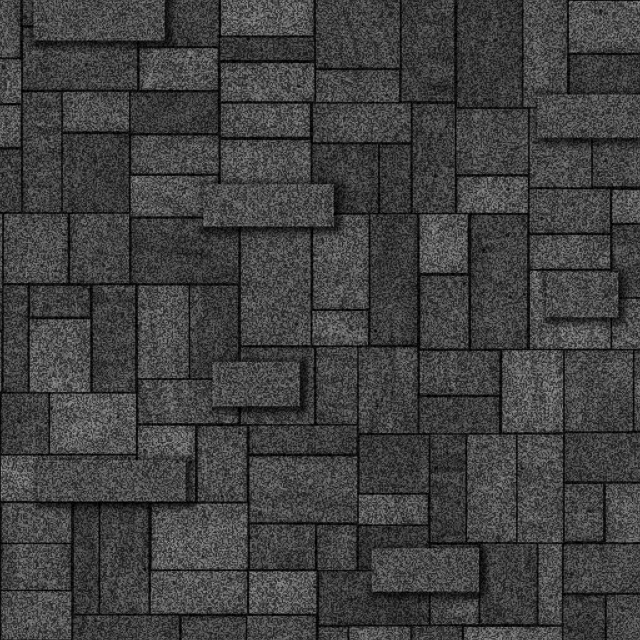
Give the GLSL for this texture, as a Shadertoy shader.

```glsl
#define GRID 6.0          // coarse slabs per canvas height
#define JITTER 0.36       // irregularity of the slab layout
#define LOOSE_BLOCKS 7    // raised blocks lying on top
#define DARK_STONE 0.215
#define LIGHT_STONE 0.355
#define JOINT_TONE 0.05
#define JOINT_WIDTH 0.0028
#define STREAK_DEPTH 0.085
#define GRAIN_SCALE 512.0
#define GRAIN_DEPTH 0.36
#define PIT_GRID 42.0

// Integer hash: three random values in 0..1
vec3 hash(vec3 p) {
    uvec3 v = uvec3(ivec3(floor(p)) + 4096);
    v = v * 1664525u + 1013904223u;
    v.x += v.y * v.z; v.y += v.z * v.x; v.z += v.x * v.y;
    v ^= v >> 16u;
    v.x += v.y * v.z; v.y += v.z * v.x; v.z += v.x * v.y;
    return vec3(v >> 8u) / 16777216.0;
}

float noise(vec2 p, float seed) {
    vec2 i = floor(p), f = fract(p);
    f = f * f * (3.0 - 2.0 * f);
    float a = hash(vec3(i, seed)).x;
    float b = hash(vec3(i + vec2(1, 0), seed)).x;
    float c = hash(vec3(i + vec2(0, 1), seed)).x;
    float d = hash(vec3(i + 1.0, seed)).x;
    return mix(mix(a, b, f.x), mix(c, d, f.x), f.y);
}

float boxDistance(vec2 p, vec2 halfSize) {
    vec2 q = abs(p) - halfSize;
    return length(max(q, 0.0)) + min(max(q.x, q.y), 0.0);
}

// Even vertices carry a horizontal joint, odd vertices a vertical one
float jointLine(vec2 v) {
    float offset = (hash(vec3(v, 1)).x * 2.0 - 1.0) * JITTER;
    return (mod(v.x + v.y, 2.0) < 0.5 ? v.y : v.x) + offset;
}

void cellBounds(vec2 c, out vec2 lo, out vec2 hi) {
    float a = jointLine(c), b = jointLine(c + vec2(1, 0));
    float l = jointLine(c + vec2(0, 1)), t = jointLine(c + 1.0);
    bool even = mod(c.x + c.y, 2.0) < 0.5;
    lo = (even ? vec2(l, a) : vec2(a, b)) / GRID;
    hi = (even ? vec2(b, t) : vec2(t, l)) / GRID;
}

// Find the slab under p, then split it into smaller ones
void findSlab(vec2 p, out vec2 lo, out vec2 hi, out vec3 id) {
    vec2 base = floor(p * GRID);
    for (int n = 0; n < 9; n++) {
        vec2 c = base + vec2(n % 3 - 1, n / 3 - 1);
        cellBounds(c, lo, hi);
        id = vec3(c, 2);
        if (all(greaterThanEqual(p, lo)) && all(lessThan(p, hi))) break;
    }
    for (int n = 0; n < 3; n++) {
        vec2 size = hi - lo;
        vec3 h = hash(id);
        if (size.x * size.y < 0.010 + 0.014 * h.z) break;
        int axis = size.x > size.y * (0.6 + 0.9 * h.x) ? 0 : 1;
        float cut = mix(lo[axis], hi[axis], 0.27 + 0.46 * h.y);
        bool upper = p[axis] > cut;
        if (upper) lo[axis] = cut; else hi[axis] = cut;
        id.z = id.z * 2.0 + (upper ? 1.0 : 0.0);
    }
}

// Stone surface: base tone, directional streaks, mottling and veins
float stone(vec2 p, vec3 id) {
    vec3 h = hash(id + vec3(50, 0, 0)), k = hash(id + vec3(0, 50, 0));
    float angle = (h.y - 0.5) * 0.6 + (h.z < 0.35 ? 1.5708 : 0.0);
    float c = cos(angle), s = sin(angle), seed = floor(k.x * 900.0);
    vec2 q = mat2(c, s, -s, c) * p;
    q.x += 0.012 * noise(q * 11.0, seed);
    float streak = 0.55 * noise(q * vec2(95, 16), seed) + 0.45 * noise(q * vec2(230, 42), seed);
    float mottle = 0.6 * noise(p * 16.0, seed) + 0.4 * noise(p * 45.0, seed);
    float vein = smoothstep(0.76, 0.95, noise(q * vec2(70, 7), seed + 7.0)) * step(0.5, k.y);
    return mix(DARK_STONE, LIGHT_STONE, h.x) + (streak - 0.5) * STREAK_DEPTH * (0.6 + k.z)
         + (mottle - 0.5) * 0.05 - vein * 0.045;
}

// Dark joints whose width differs from side to side
float jointShade(vec2 p, vec2 lo, vec2 hi, vec3 id) {
    vec4 sides = vec4(p - lo, hi - p);
    vec4 h = vec4(hash(id + vec3(0, 0, 200)), hash(id + vec3(0, 0, 300)).x);
    vec4 w = JOINT_WIDTH * h * h * 0.6;
    vec4 gap = smoothstep(w, w + 0.0024, sides);
    gap *= 1.0 - 0.32 * h * exp(-max(sides, 0.0) / 0.007);
    return gap.x * gap.y * gap.z * gap.w;
}

void mainImage(out vec4 fragColor, in vec2 fragCoord) {
    vec2 uv = fragCoord / iResolution.y, lo, hi;
    vec3 id;
    float pixel = 1.0 / iResolution.y;

    // Fitted slabs
    findSlab(uv, lo, hi, id);
    float tone = mix(JOINT_TONE, stone(uv, id), jointShade(uv, lo, hi, id));

    // Raised blocks with a soft shadow to the lower right
    for (int n = 0; n < LOOSE_BLOCKS; n++) {
        vec3 blockId = vec3(n, 77, 5), h = hash(blockId);
        vec2 p = uv - fract(0.4 + float(n) * vec2(0.7549, 0.5698));
        vec2 halfSize = mix(vec2(0.034, 0.036), vec2(0.125, 0.032), h.y);
        float shadow = smoothstep(-0.004, 0.017, boxDistance(p - vec2(0.005, -0.004), halfSize));
        float edge = boxDistance(p, halfSize);
        float face = max(stone(uv, blockId), 0.29) + 0.03 * smoothstep(-0.004, 0.0, edge);
        tone *= mix(0.3, 1.0, shadow);
        tone = mix(face, tone, smoothstep(-pixel, pixel, edge));
    }

    // Sparse pits
    vec2 cell = floor(uv * PIT_GRID);
    vec3 pit = hash(vec3(cell, 31));
    float pitDistance = length(uv * PIT_GRID - cell - 0.2 - 0.6 * pit.xy) / PIT_GRID;
    float pitRadius = 0.0012 + 0.0016 * fract(pit.z * 91.0);
    tone *= 1.0 - 0.65 * step(pit.z, 0.07) * (1.0 - smoothstep(pitRadius - pixel, pitRadius + pixel, pitDistance));

    // Fine grain, weaker in the shadows
    tone += (noise(uv * GRAIN_SCALE, 9.0) - 0.5) * GRAIN_DEPTH * (0.2 + 2.8 * tone);
    fragColor = vec4(vec3(clamp(tone, 0.0, 1.0)), 1.0);
}
```
